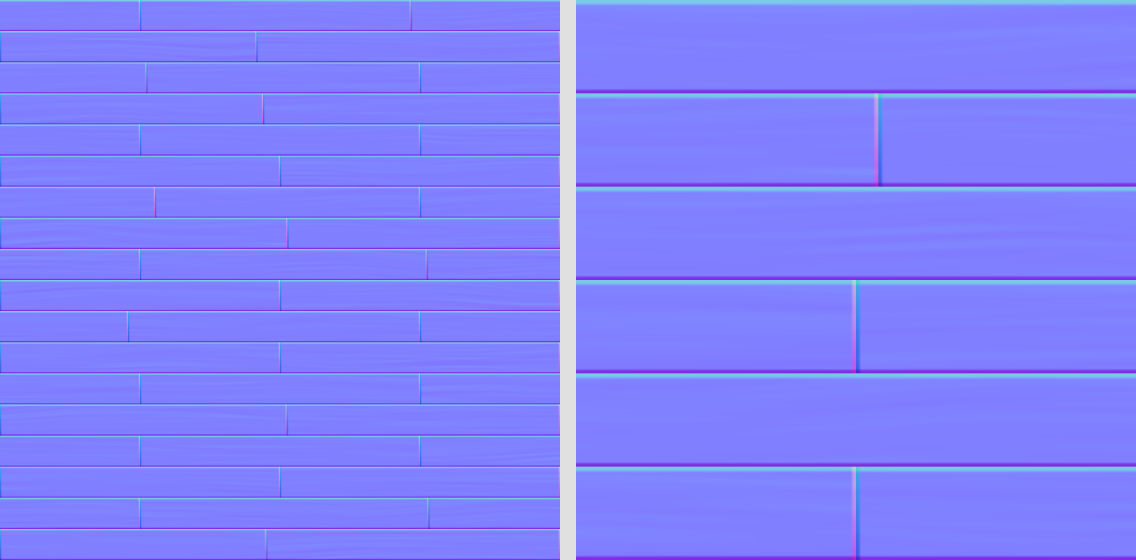
Left, the full canvas; right, a detail of the centre.
Reproduce this texture map procedurally as a Shadertoy shader.

```glsl
// Tangent-space normal map of a plank floor: staggered rows of long boards
// with thin bevelled edges and fine wood grain. Bevels and grain are summed
// as surface slopes, then turned into a unit normal and encoded as colour.

#define ROWS 18.0            // boards stacked down the canvas
#define PLANKS 2.0           // boards along each row
#define JOINT_SHIFT 0.042    // largest random shift of an end joint
#define TOP_WIDTH 0.0040     // bevel widths, in canvas units
#define BOTTOM_WIDTH 0.0031
#define END_WIDTH 0.0034
#define TOP_SLOPE 0.68       // bevel steepness
#define BOTTOM_SLOPE 0.85
#define END_SLOPE 0.62
#define GRAIN_DEPTH 0.00042
#define SAMPLES 3            // antialiasing samples per axis

float hash(vec2 p) {
    vec3 q = fract(p.xyx * vec3(0.1031, 0.1030, 0.0973));
    q += dot(q, q.yzx + 33.33);
    return fract((q.x + q.y) * q.z);
}

float noise(vec2 p) {
    vec2 i = floor(p), f = fract(p);
    f = f * f * (3.0 - 2.0 * f);
    return mix(mix(hash(i), hash(i + vec2(1, 0)), f.x),
               mix(hash(i + vec2(0, 1)), hash(i + vec2(1, 1)), f.x), f.y);
}

// End joint k of a row; about half of them are nudged sideways.
float jointX(float row, float k) {
    float odd = mod(row, 2.0);
    float wrapped = mod(k, PLANKS);
    float s = 2.0 * hash(vec2(row * 3.7 + 5.0, wrapped * 9.1 + 2.0)) - 1.0;
    float shift = JOINT_SHIFT * s * abs(s) * step(0.5, abs(s));
    if (odd + wrapped < 0.5) shift = 0.0;   // keep the canvas border straight
    return (k + 0.5 * odd) / PLANKS + shift;
}

// Long wavy fibres, coarse and fine.
float grainHeight(vec2 p, float seed) {
    p += seed * vec2(17.0, 5.0);
    p.y += 0.016 * noise(p * vec2(5.0, 16.0));
    return noise(p * vec2(4.0, 95.0))
         + 0.45 * noise(p * vec2(7.0, 210.0) + 31.0);
}

// 1 at the edge, easing to 0 at the given width.
float bevel(float d, float width) {
    return 1.0 - smoothstep(0.25 * width, width, d);
}

vec3 plankNormal(vec2 p) {
    // Find the board under this point.
    float row = floor(p.y * ROWS);
    float v = fract(p.y * ROWS);
    float k = floor(p.x * PLANKS - 0.5 * mod(row, 2.0));
    if (p.x < jointX(row, k)) k -= 1.0;
    else if (p.x >= jointX(row, k + 1.0)) k += 1.0;
    float seed = hash(vec2(row + 11.0, mod(k, PLANKS) + 4.0));

    // Bevelled edges.
    float left = bevel(p.x - jointX(row, k), END_WIDTH);
    float right = bevel(jointX(row, k + 1.0) - p.x, END_WIDTH);
    float top = bevel((1.0 - v) / ROWS, TOP_WIDTH);
    float bottom = bevel(v / ROWS, BOTTOM_WIDTH);
    vec2 slope = vec2(END_SLOPE * (right - left),
                      TOP_SLOPE * top - BOTTOM_SLOPE * bottom);
    slope.x -= 0.05 * top;
    slope.y += 0.75 * (v - 0.5) * max(left, right);   // ends twist along the edge

    // Grain slope across the fibres, stronger in patches.
    float e = 0.0008;
    float rise = grainHeight(p + vec2(0, e), seed) - grainHeight(p - vec2(0, e), seed);
    float patchy = mix(0.35, 1.5, noise(p * vec2(5.0, 38.0) + seed * 60.0));
    slope.y += 0.006 + 0.03 * (v - 0.5) + GRAIN_DEPTH * patchy * rise / (2.0 * e);

    return normalize(vec3(slope, 1.0));
}

void mainImage(out vec4 fragColor, in vec2 fragCoord) {
    vec3 sum = vec3(0.0);
    for (int j = 0; j < SAMPLES; j++)
    for (int i = 0; i < SAMPLES; i++) {
        vec2 offset = (vec2(i, j) + 0.5) / float(SAMPLES) - 0.5;
        sum += plankNormal((fragCoord + offset) / iResolution.xy);
    }
    vec3 n = sum / float(SAMPLES * SAMPLES);
    fragColor = vec4(0.5 + 0.5 * n, 1.0);
}
```
